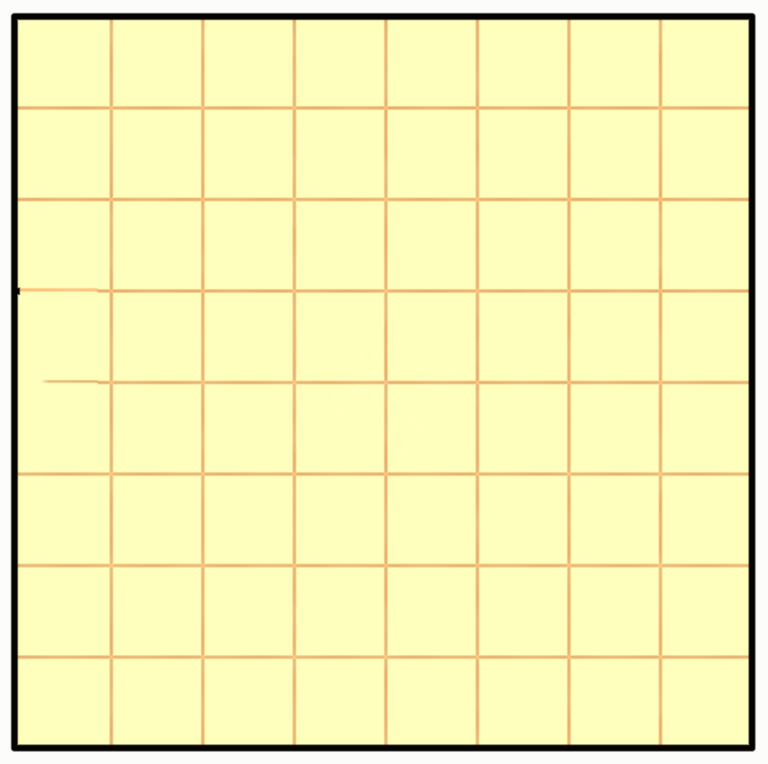
A Shadertoy shader for this pattern:

```glsl
// Draws an eight by eight grid of thin orange lines on cream paper in a heavy black frame.

// Soft coverage of a signed distance, in cell units
float coverage(float dist, float soft) {
    return 1.0 - smoothstep(-soft, soft, dist);
}

float boxDistance(vec2 p, vec2 lowCorner, vec2 highCorner) {
    vec2 q = abs(p - 0.5 * (lowCorner + highCorner)) - 0.5 * (highCorner - lowCorner);
    return length(max(q, 0.0)) + min(max(q.x, q.y), 0.0);
}

vec2 hash2(vec2 p) {
    return fract(sin(vec2(dot(p, vec2(127.1, 311.7)), dot(p, vec2(269.5, 183.3)))) * 4375.85);
}

// Cellular noise: distance to the nearest scattered point
float cellular(vec2 p) {
    float nearest = 1.0;
    for (int y = -1; y <= 1; y++)
        for (int x = -1; x <= 1; x++) {
            vec2 tile = floor(p) + vec2(x, y);
            nearest = min(nearest, length(tile + hash2(tile) - p));
        }
    return nearest;
}

void mainImage(out vec4 fragColor, in vec2 fragCoord) {
    // Cell units, with the origin on the central crossing
    vec2 g = (fragCoord / iResolution.y - vec2(0.5051, 0.4993)) / 0.1198;
    float pixel = 1.0 / (0.1198 * iResolution.y);
    float soft = max(0.014, 0.75 * pixel);

    // Paper with faint pale specks near the centre
    vec2 lowCorner = vec2(-4.058, -3.993);
    vec2 highCorner = vec2(4.0, 3.999);
    float sheet = boxDistance(g, lowCorner, highCorner);
    vec3 paper = vec3(1.0, 1.0, 0.74);
    float speck = coverage(cellular(g * 4.0) - 0.1, 0.08) * exp(-2.0 * dot(g, g));
    paper = mix(paper, vec3(1.0, 1.0, 0.88), 0.4 * speck);

    // Two rules in the leftmost column are worn: one raised, one partly missing
    vec2 index = clamp(round(g), -3.0, 3.0);
    float worn = coverage(g.x + 3.15, soft);
    float raised = worn * float(index.y == 1.0);
    float broken = worn * float(index.y == 0.0);
    vec2 offset = abs(g - index - vec2(0.0, 0.012 * (raised + broken)));
    float halfWidth = 0.018 - 0.005 * broken;
    float across = coverage(offset.y - halfWidth, soft);
    across *= 1.0 - broken * coverage(g.x + 3.73, 0.05);
    float down = coverage(offset.x - 0.018, soft);

    // Slightly uneven ink, brighter where rules cross
    float uneven = 0.92 + 0.05 * sin(g.x * 7.3 + 2.0 * sin(g.y * 5.1)) + 0.03 * sin(g.y * 13.0);
    vec3 ink = mix(vec3(0.91, 0.68, 0.42), vec3(0.99, 0.75, 0.47), max(raised, across * down));
    vec3 color = mix(paper, ink, max(across, down) * uneven);

    // Margin, black frame and a small notch on its left side
    color = mix(vec3(0.99, 0.99, 0.98), color, coverage(sheet, soft));
    float frame = coverage(abs(sheet) - 0.036, soft);
    float notch = coverage(boxDistance(g, vec2(-4.04, 0.96), vec2(-4.0, 1.035)), soft);
    color = mix(color, vec3(0.02, 0.015, 0.01), max(frame, notch));

    fragColor = vec4(color, 1.0);
}
```
